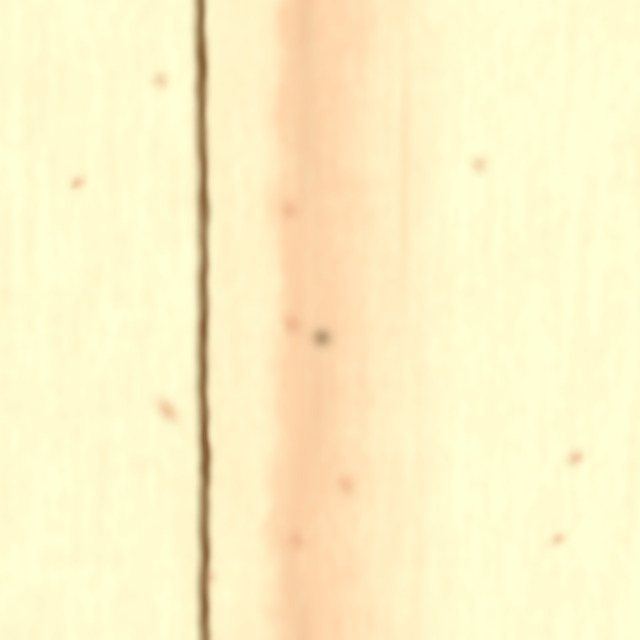
Reproduce this texture procedurally as a three.js fragment shader.

```glsl
// Cream sheet with a soft peach stain band, one thin brown vertical seam
// and a few blurred specks. Stretched gradient noise makes the streaks and
// mottling, Gaussian profiles the seam, and a jittered grid the specks.

varying vec2 vUv;

const vec3 CREAM = vec3(1.00, 1.00, 0.835);
const vec3 WARM = vec3(1.00, 0.93, 0.76);
const vec3 PEACH = vec3(1.00, 0.835, 0.665);
const vec3 TAN = vec3(0.93, 0.75, 0.58);
const vec3 SEAM = vec3(0.53, 0.39, 0.23);
const vec3 RUST = vec3(0.90, 0.66, 0.49);
const vec3 GREY_BROWN = vec3(0.68, 0.56, 0.41);

const float SEAM_X = 0.319;
const float SEAM_WIDTH = 0.0053;
const float BAND_LEFT = 0.430;
const float BAND_RIGHT = 0.550;
const float TAIL_END = 0.78;
const float SPECK_CELLS = 5.0;
const float SPECK_CHANCE = 0.42;
const float SPECK_RADIUS = 0.0095;
const vec2 DARK_SPOT = vec2(0.503, 0.472);

vec2 hash2(vec2 p) {
  vec3 q = fract(p.xyx * vec3(0.1031, 0.1030, 0.0973));
  q += dot(q, q.yzx + 33.33);
  return fract((q.xx + q.yz) * q.zy);
}

float corner(vec2 cell, vec2 offset) {
  return dot(hash2(cell) * 2.0 - 1.0, offset);
}

// Gradient noise, roughly -0.7 to 0.7
float noise(vec2 p) {
  vec2 i = floor(p);
  vec2 f = p - i;
  vec2 u = f * f * f * (f * (f * 6.0 - 15.0) + 10.0);
  vec2 e = vec2(1.0, 0.0);
  float low = mix(corner(i, f), corner(i + e, f - e), u.x);
  float high = mix(corner(i + e.yx, f - e.yx), corner(i + 1.0, f - 1.0), u.x);
  return mix(low, high, u.y);
}

float bell(float x, float width) {
  return exp(-0.5 * x * x / (width * width));
}

// Stain strength: 0 is clean, 0.5 is warm, 1 is the full band
float stain(vec2 p) {
  float x = p.x + 0.03 * noise(vec2(3.3, p.y * 5.0)) + 0.02 * noise(p * vec2(9.0, 14.0));
  float rise = smoothstep(BAND_LEFT - 0.024, BAND_LEFT + 0.024, x);
  float fall = 1.0 - smoothstep(BAND_RIGHT - 0.055, BAND_RIGHT + 0.05, x);
  float tail = 0.58 * (1.0 - smoothstep(BAND_RIGHT, TAIL_END, x));
  float gap = 0.11 + 0.21 * smoothstep(SEAM_X - 0.06, SEAM_X + 0.04, x);
  float band = mix(tail, 0.97, fall);
  return mix(gap, max(band, 0.07), rise);
}

// Long fibres, softer blotches and a fine grain
float mottling(vec2 p) {
  float fibres = noise(p * vec2(46.0, 4.0) + 7.3);
  float blotches = noise(p * vec2(14.0, 8.0) + 31.6);
  float grain = noise(p * vec2(52.0, 34.0) + 53.2);
  return 0.16 * fibres + 0.17 * blotches + 0.16 * grain;
}

// Sparse soft specks, each kept well inside its own cell
float specks(vec2 p) {
  vec2 cell = floor(p * SPECK_CELLS);
  vec2 pick = hash2(cell + 17.0);
  vec2 centre = (cell + 0.2 + 0.6 * hash2(cell + 71.0)) / SPECK_CELLS;
  vec2 d = p - centre;
  d.x += (pick.y - 0.5) * d.y;
  d += 0.004 * noise(p * 70.0);
  float size = SPECK_RADIUS * mix(0.75, 1.1, pick.y);
  float shape = bell(length(d * vec2(1.0, mix(1.2, 0.75, pick.y))), size);
  return shape * step(pick.x, SPECK_CHANCE) * mix(0.4, 0.9, hash2(cell + 5.0).x);
}

// Wavering line, uneven in darkness, with a paler fringe on its left
float seam(vec2 p) {
  float waver = 0.004 * noise(vec2(p.y * 7.0, 2.5)) + 0.003 * noise(vec2(p.y * 27.0, 9.4));
  float d = p.x - SEAM_X - 0.006 * (0.5 - p.y) - waver;
  float width = SEAM_WIDTH * (1.0 + 0.3 * noise(vec2(p.y * 22.0, 8.5)));
  float strength = 0.88 + 0.3 * noise(vec2(p.y * 18.0, 4.5));
  return bell(d, width) * strength + 0.22 * bell(d + 0.009, 0.0045);
}

void main() {
  vec2 p = vUv;

  // Paper and stain
  float level = clamp(stain(p) + mottling(p), 0.0, 1.1);
  vec3 color = mix(CREAM, WARM, min(level * 2.0, 1.0));
  color = mix(color, PEACH, clamp(level * 2.0 - 1.0, 0.0, 1.0));

  // Darker core and a faint thin streak beside the band
  float core = bell(p.x - 0.476 - 0.03 * noise(vec2(p.y * 4.0, 6.5)), 0.016);
  color = mix(color, TAN, core * (0.32 + 0.5 * noise(p * vec2(24.0, 7.0))));
  float streak = bell(p.x - 0.632, 0.006) * smoothstep(0.48, 0.62, p.y) * smoothstep(0.95, 0.8, p.y);
  color = mix(color, PEACH, 0.32 * streak);

  // Marks on top
  color = mix(color, RUST, specks(p));
  color = mix(color, GREY_BROWN, 0.85 * bell(length(p - DARK_SPOT), 0.0100));
  color = mix(color, SEAM, clamp(seam(p), 0.0, 1.0));

  gl_FragColor = vec4(color, 1.0);
}
```
